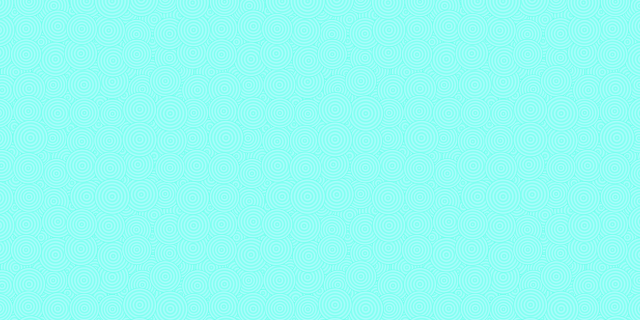
A WebGL 1 fragment shader for this pattern:

```glsl
precision highp float;
// Overlapping discs of concentric rings in pale aqua, on a jittered square grid
// that repeats every seven cells. Each pixel finds the two topmost discs covering
// it; a staggered lower layer of discs fills the gaps between the upper ones.

uniform vec2 u_resolution;

const float REPEAT = 7.0;

vec2 hash2(vec2 p) {
  vec3 q = fract(vec3(p.xyx) * vec3(0.1031, 0.1030, 0.0973));
  q += dot(q, q.yzx + 33.33);
  return fract((q.xx + q.yz) * q.zy);
}

// Ring brightness: light at the centre, dark at the rim, with a stronger outline.
float ringShade(float dist, float radius, float pixel) {
  float contrast = 1.0 - smoothstep(0.45, 0.9, pixel * 5.5 / radius);
  float rings = 0.5 + 0.5 * contrast * cos(6.28319 * 5.5 * dist / radius);
  return rings - 0.4 * smoothstep(0.92, 1.0, dist / radius);
}

// Disc owned by a cell: x = stacking order, y = shade, z = edge coverage.
vec3 disc(vec2 p, vec2 cell, float layer, float pixel) {
  vec2 seed = mod(cell, REPEAT) + 17.0 * layer + 3.0;
  vec2 jitter = (hash2(seed) - 0.5) * vec2(0.24, 0.36);
  vec2 traits = hash2(seed + 41.7);
  float radius = mix(0.53, 0.65, traits.x);
  float dist = length(p - cell - 0.5 - jitter);
  float coverage = clamp((radius - dist) / pixel + 0.5, 0.0, 1.0);
  float order = 2.0 * layer + 0.5 * traits.x + traits.y;
  return vec3(order, ringShade(dist, radius, pixel), coverage);
}

void main() {
  float pixel = 11.46 / u_resolution.y;
  vec2 p = gl_FragCoord.xy * pixel + vec2(0.5, 0.1);

  // Keep the top two discs, so the upper edge can blend into the lower one.
  vec3 top = vec3(-1.0, 0.3, 1.0);
  vec3 under = top;
  for (int layer = 0; layer < 2; layer++) {
    float level = float(layer);
    vec2 q = p + 0.5 * (1.0 - level);
    for (int y = -1; y <= 1; y++) {
      for (int x = -1; x <= 1; x++) {
        vec3 d = disc(q, floor(q) + vec2(x, y), level, pixel);
        if (d.z > 0.0) {
          if (d.x > top.x) {
            under = top;
            top = d;
          } else if (d.x > under.x) {
            under = d;
          }
        }
      }
    }
  }

  float shade = mix(under.y, top.y, top.z);
  vec3 deepAqua = vec3(0.505, 1.0, 0.945);
  vec3 paleAqua = vec3(0.665, 0.99, 0.985);
  gl_FragColor = vec4(mix(deepAqua, paleAqua, shade), 1.0);
}
```
